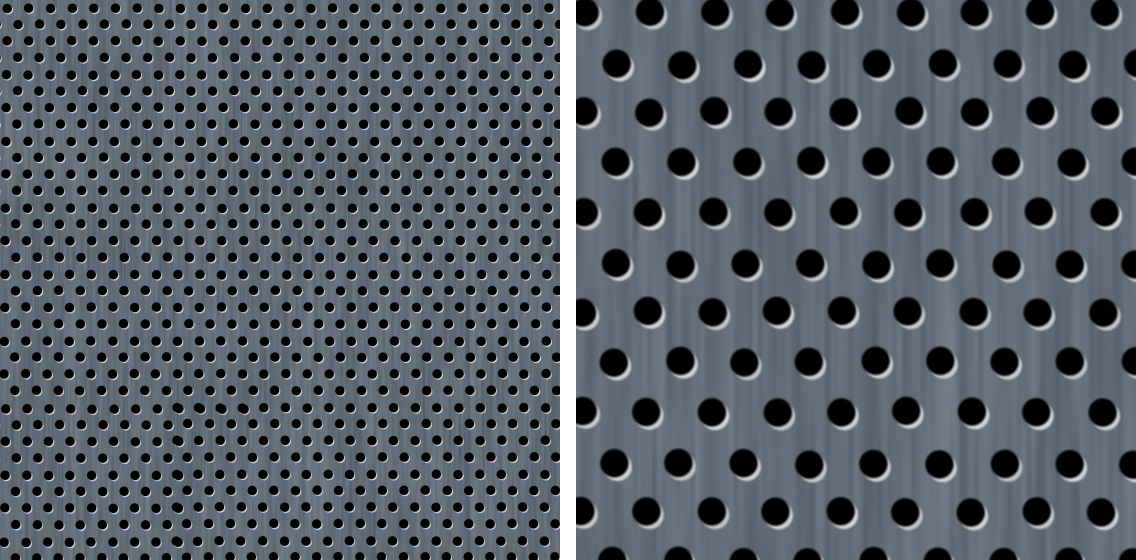
Left: the whole. Right: its middle third, enlarged.
Write a three.js fragment shader that draws this pattern.

```glsl
// Brushed steel sheet with staggered rows of round punched holes, each lit on its lower right rim.
// Holes are discs on a slightly drifting hex-like grid; stretched value noise makes the brushing.
// One corner panel is slightly displaced, so holes along its border overlap and look elongated.

varying vec2 vUv;

// Lengths are fractions of the canvas, measured from the top left corner.
const vec2 PITCH = vec2(0.0387, 0.02973);
const vec2 FIRST_HOLE = vec2(0.0128, 0.0135);
const float ROW_DRIFT = -0.00026;
const float FOURTH_ROW_DROP = 0.0013;
const float HOLE_JITTER = 0.0012;
const float HOLE_RADIUS = 0.0084;
const float EDGE_SOFTNESS = 0.0012;
const vec2 RIM_OFFSET = vec2(0.0019, 0.0022);

// Displaced panel at the lower left, and its overlap with the main sheet.
const float PANEL_FIRST_ROW = 24.0;
const float PANEL_RIGHT = 0.326;
const float SHEET_LEFT = 0.304;
const float TOP_SEAM_RIGHT = 0.445;
const vec2 PANEL_SHIFT = vec2(0.0034, 0.0019);

const vec3 STEEL = vec3(0.385, 0.426, 0.466);
const vec3 RIM_LIGHT = vec3(0.83, 0.84, 0.84);
const vec3 HOLE_BLACK = vec3(0.0);
const float BRUSH_CONTRAST = 0.17;

float hash(vec2 p) {
  vec3 q = fract(p.xyx * 0.1031);
  q += dot(q, q.yzx + 33.33);
  return fract((q.x + q.y) * q.z);
}

float valueNoise(vec2 p) {
  vec2 i = floor(p);
  vec2 f = fract(p);
  f = f * f * (3.0 - 2.0 * f);
  return mix(mix(hash(i), hash(i + vec2(1.0, 0.0)), f.x),
             mix(hash(i + vec2(0.0, 1.0)), hash(i + vec2(1.0, 1.0)), f.x), f.y);
}

// Vertical streaks of several widths over broad soft stains, centred on zero.
float brushing(vec2 p) {
  float streaks = 0.40 * valueNoise(p * vec2(350.0, 13.0))
                + 0.32 * valueNoise(p * vec2(190.0, 9.0) + 37.0)
                + 0.20 * valueNoise(p * vec2(90.0, 5.0) + 71.0)
                + 0.18 * valueNoise(p * vec2(16.0, 7.0) + 113.0);
  return streaks - 0.55;
}

// Signed distances to the hole (x) and to its offset lit disc (y).
vec2 discs(vec2 toCentre) {
  return vec2(length(toCentre), length(toCentre - RIM_OFFSET)) - HOLE_RADIUS;
}

float coverage(float distanceToEdge) {
  return 1.0 - smoothstep(-EDGE_SOFTNESS, EDGE_SOFTNESS, distanceToEdge);
}

void main() {
  vec2 p = vec2(vUv.x, 1.0 - vUv.y);

  // Nearest hole in the staggered grid.
  float row = floor((p.y - FIRST_HOLE.y) / PITCH.y + 0.5);
  float rowStart = FIRST_HOLE.x + row * ROW_DRIFT + 0.5 * PITCH.x * mod(row, 2.0);
  float column = floor((p.x - rowStart) / PITCH.x + 0.5);
  vec2 cell = vec2(column, row) + 50.0;
  vec2 centre = vec2(rowStart + column * PITCH.x, FIRST_HOLE.y + row * PITCH.y);
  float fourthRow = 1.0 - step(0.5, mod(row, 4.0));
  vec2 jitter = vec2(hash(cell), hash(cell + 17.0)) - 0.5;
  vec2 toCentre = p - centre - jitter * HOLE_JITTER;
  toCentre.y -= FOURTH_ROW_DROP * fourthRow;

  // Holes on the panel border belong to both sheets and merge.
  bool topSeam = abs(row - PANEL_FIRST_ROW) < 0.5;
  float panelRight = topSeam ? TOP_SEAM_RIGHT : PANEL_RIGHT;
  bool inPanel = row > PANEL_FIRST_ROW - 0.5 && centre.x < panelRight;
  bool inSheet = !inPanel || centre.x > SHEET_LEFT;
  vec2 d = vec2(1.0);
  if (inSheet) d = min(d, discs(toCentre));
  if (inPanel) d = min(d, discs(toCentre - PANEL_SHIFT));

  // Brushed metal, then lit rim, then hole.
  vec3 color = STEEL + BRUSH_CONTRAST * brushing(p);
  float rimStrength = mix(0.78, 1.0, hash(cell + 29.0));
  color = mix(color, RIM_LIGHT, coverage(d.y) * rimStrength);
  color = mix(color, HOLE_BLACK, coverage(d.x));
  gl_FragColor = vec4(color, 1.0);
}
```
